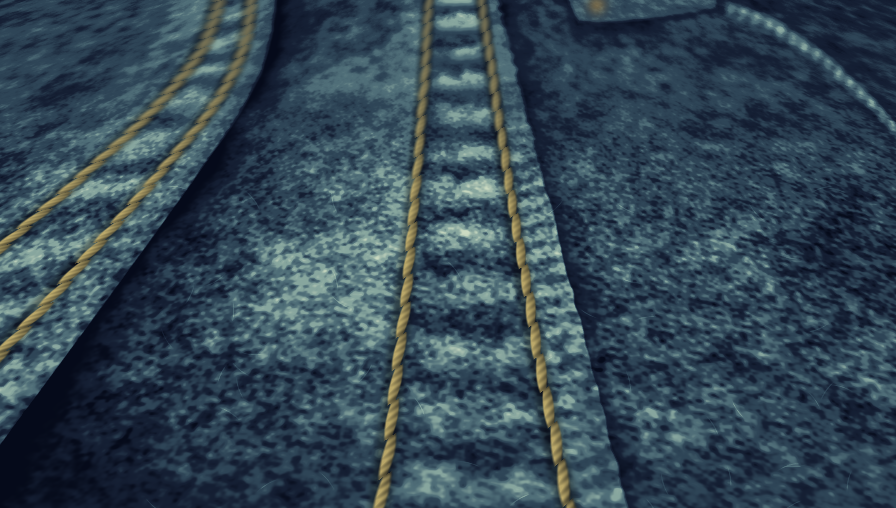
Write a Shadertoy shader that draws this texture.

```glsl
// Worn denim seen at a low angle: a stitched centre seam, a curved seam at left,
// a flap and a corded edge at upper right. One tone value is built from seam curves,
// perspective weave noise and shadows, then coloured by a ramp; gold thread goes on top.

float hash(vec2 p) {
    return fract(sin(dot(p, vec2(127.1, 311.7))) * 43758.55);
}

float noise(vec2 p) {
    vec2 i = floor(p), f = fract(p);
    f = f * f * (3.0 - 2.0 * f);
    return mix(mix(hash(i), hash(i + vec2(1, 0)), f.x),
               mix(hash(i + vec2(0, 1)), hash(i + vec2(1, 1)), f.x), f.y);
}

float fbm(vec2 p) {
    float sum = 0.0, amp = 0.5;
    for (int i = 0; i < 4; i++) {
        sum += amp * noise(p);
        p = mat2(1.6, 1.2, -1.2, 1.6) * p + 7.3;
        amp *= 0.5;
    }
    return sum;
}

// Soft round spot of light.
float glow(vec2 d, float radius) {
    return exp(-dot(d, d) / (radius * radius));
}

// Curve that starts upright, then leans left with the given slope.
float bend(float s, float top, float slope, float start, float radius) {
    float d = s - start;
    return top - 0.5 * slope * (d + sqrt(d * d + radius * radius));
}

vec3 denimRamp(float t) {
    vec3 c = mix(vec3(0.02, 0.04, 0.10), vec3(0.08, 0.12, 0.20), smoothstep(0.0, 0.2, t));
    c = mix(c, vec3(0.18, 0.27, 0.34), smoothstep(0.2, 0.42, t));
    c = mix(c, vec3(0.31, 0.43, 0.47), smoothstep(0.42, 0.6, t));
    c = mix(c, vec3(0.53, 0.65, 0.62), smoothstep(0.6, 0.78, t));
    return mix(c, vec3(0.80, 0.86, 0.76), smoothstep(0.8, 1.1, t));
}

// A row of slanted, twisted stitches; d is the distance across, z runs along.
void stitch(inout vec3 col, float d, float z, float s, float soft) {
    float w = mix(0.0075, 0.0125, s), along = z / 0.058;
    float f = fract(along + 0.12 * d / w) - 0.5;
    col *= 1.0 - 0.4 * smoothstep(2.6 * w, 0.7 * w, abs(d + 0.3 * w));
    d += w * (0.5 * f + 0.5 * (noise(vec2(along * 0.7, s)) - 0.5));
    float body = w * (1.0 - 1.6 * f * f);
    float twist = 0.5 + 0.5 * sin(along * 25.0 + d / w * 3.0);
    float light = 0.75 - 0.4 * d / w - 1.6 * f * f + 0.4 * (twist - 0.5) * s;
    vec3 gold = mix(vec3(0.25, 0.23, 0.16), vec3(0.76, 0.68, 0.42), clamp(light, 0.0, 1.0));
    gold = mix(vec3(0.42, 0.41, 0.32), gold, smoothstep(-0.1, 0.5, s));
    col = mix(col, gold, smoothstep(soft, -soft, abs(d) - body) * 0.95);
}

void mainImage(out vec4 fragColor, in vec2 fragCoord) {
    vec2 p = fragCoord / iResolution.y;
    float x = p.x, s = 1.0 - p.y;               // s runs downward
    vec2 at = vec2(x, s);
    float z = log(s + 0.4);                     // depth along the cloth
    float focus = smoothstep(0.05, 0.5, s) * (1.0 - 0.35 * smoothstep(0.8, 1.0, s));
    float soft = mix(0.008, 0.0025, focus);

    // Seam curves, as x for each height
    float seamL = 0.845 - 0.095 * pow(max(s, 0.0), 1.3);
    float seamR = 0.949 + 0.145 * s + 0.028 * s * s * s;
    float seamEdge = 0.98 + 0.257 * s + 0.006 * (noise(vec2(z * 40.0, 3.0)) - 0.5);
    float sideEdge = bend(s, 0.556, 0.74, 0.129, 0.1);
    float sideIn = bend(s, 0.51, 0.9, 0.136, 0.1);
    float sideOut = bend(s, 0.468, 1.2, 0.11, 0.13);

    // Weave: broad wear, mid blotches and short slanted yarns
    vec2 q = vec2((x - 0.95) / (s + 0.4), z);
    float wear = fbm(q * vec2(7.0, 9.0) + 4.0) - 0.47;
    float blotch = fbm(q * vec2(22.0, 32.0)) - 0.47;
    float yarn = noise(q * mat2(75.0, 30.0, -35.0, 125.0)) - 0.5;
    float fleck = noise(q * vec2(140.0, 190.0) + 9.0) - 0.5;
    float weave = 0.36 * blotch + focus * (0.33 * yarn + 0.17 * fleck);

    // Open cloth: lit beside the centre seam and in its middle
    float t = 0.35 + 0.35 * wear;
    t += 0.19 * exp(-pow((x - seamL + 0.03) / 0.06, 2.0)) * (1.0 - 0.5 * s);
    t += 0.20 * glow(at - vec2(0.64, 0.57), 0.23);
    t += 0.08 * glow(at - vec2(0.6, 0.2), 0.2);
    t -= 0.08 * smoothstep(0.75, 0.2, x) * smoothstep(0.6, 1.0, s);

    // Centre seam with irregular puckered ridges
    float pucker = 0.5 + 0.5 * cos(57.1 * (z - 0.08 + 0.05 * wear + 0.03 * blotch));
    float u = (x - seamL) / (seamR - seamL);
    float across = smoothstep(-0.1, 0.35, u) * smoothstep(1.15, 0.7, u);
    float ridge = 0.33 + (0.40 + 0.5 * wear) * pucker * across;
    t = mix(t, ridge + 0.2 * wear, smoothstep(0.0, soft * 2.0, x - seamL));
    float hem = 0.55 + 0.11 * sin(z * 150.0 + x * 40.0) * focus;
    t = mix(t, hem, smoothstep(-soft, soft, x - seamR - 0.008));
    float right = x - seamEdge;
    float rightTone = 0.35 + 0.33 * wear - 0.27 * exp(-max(right, 0.0) / 0.035)
        + 0.09 * glow(at - vec2(1.3, 0.64), 0.22) + 0.05 * glow(at - vec2(1.35, 0.25), 0.25);
    t = mix(t, rightTone, smoothstep(-soft, soft, right));

    // Curved side seam and the shadow it casts
    float side = x - sideEdge;
    t -= 0.45 * exp(-max(side, 0.0) / (0.035 + 0.075 * s));
    float bumps = 0.5 + 0.5 * cos(60.0 * z + 14.0 * x + 5.0 * wear);
    float sideTone = 0.40 + 0.3 * wear + 0.17 * exp(-pow((x - sideOut + 0.05) / 0.07, 2.0));
    sideTone = mix(sideTone, 0.40 + 0.32 * bumps, smoothstep(-soft, soft, x - sideOut));
    float fold = 0.58 + 0.07 * sin(z * 130.0) * focus - 0.16 * smoothstep(-0.035, 0.0, side);
    sideTone = mix(sideTone, fold, smoothstep(-soft, soft, x - sideIn - 0.01));
    t = mix(t, sideTone, smoothstep(soft, -soft, side));

    // Corded edge and flap at upper right
    float run = x - 1.424;
    float cord = (s - 0.018 - 0.25 * run - 1.35 * run * run) * 0.8;
    float onCord = smoothstep(-0.01, 0.015, run);
    t -= 0.17 * onCord * exp(-abs(cord) / 0.03);
    float cordTone = 0.66 + 0.08 * sin(x * 210.0 + s * 90.0) - 8.0 * cord;
    t = mix(t, cordTone, onCord * smoothstep(0.008, -0.008, abs(cord) - 0.012));
    float flap = max(s - 0.043 + 0.4 * (x - 1.15) * (x - 1.15), max(1.118 + 0.5 * s - x, x - 1.41));
    t -= 0.28 * exp(-max(flap, 0.0) / 0.02);
    t = mix(t, 0.5, smoothstep(0.006, -0.006, flap));

    // Fine weave and corner falloff
    t += weave * smoothstep(-0.05, 0.4, t) * 1.3;
    vec2 fromCentre = (p - vec2(0.88, 0.5)) / vec2(0.88, 0.5);
    t -= 0.065 * dot(fromCentre, fromCentre) - 0.04;

    // Loose fibres
    for (int i = 0; i < 50; i++) {
        vec2 id = vec2(i, 5);
        vec2 d = p - vec2(0.3 + 1.4 * hash(id), 0.65 * hash(id + 3.0));
        float a = 6.283 * hash(id + 8.0);
        d = mat2(cos(a), sin(a), -sin(a), cos(a)) * d;
        float line = abs(d.y - 5.0 * d.x * d.x);
        t += 0.12 * smoothstep(0.002, 0.0, line) * smoothstep(0.026, 0.01, abs(d.x));
    }

    vec3 col = denimRamp(t);
    col = mix(col, vec3(0.60, 0.47, 0.25), 0.6 * glow(p - vec2(1.175, 0.99), 0.018));
    stitch(col, x - seamL, z, s, soft);
    stitch(col, x - seamR, z + 0.02, s, soft);
    stitch(col, (x - sideIn) * 0.77, z * 1.3, s, soft);
    stitch(col, (x - sideOut) * 0.68, z * 1.4, s, soft);
    fragColor = vec4(col, 1.0);
}
```
